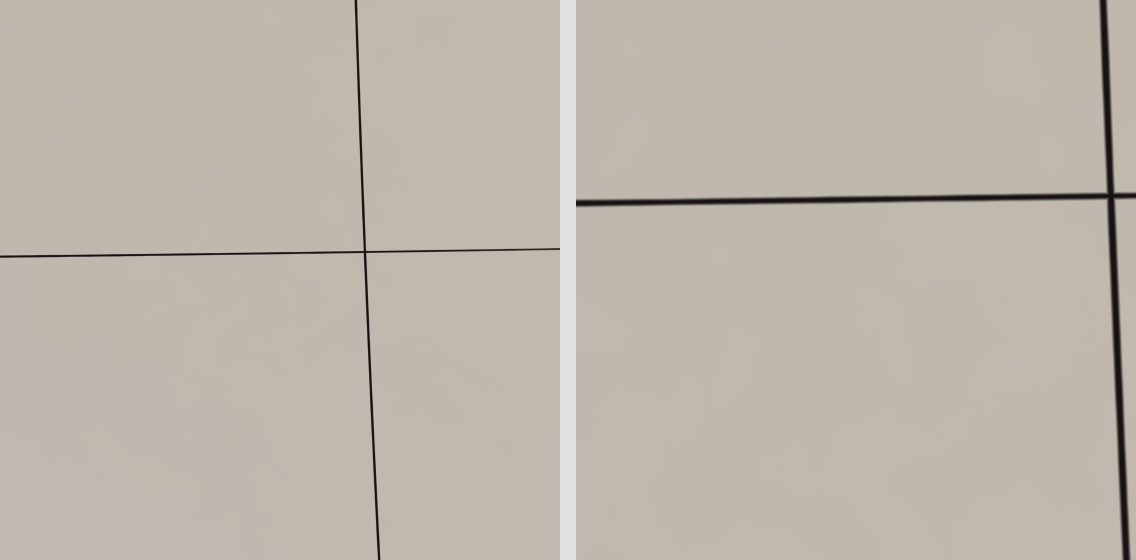
Left: the whole. Right: its middle third, enlarged.
Write a three.js fragment shader that draws this texture.

```glsl
// Large pale greige tiles parted by thin dark joints that cross right of centre.
// A gently bent coordinate frame repeats once per canvas; joints are the cell
// borders, and layered sines add faint tonal drift and uneven joint edges.
varying vec2 vUv;

const vec2 CROSSING = vec2(0.6517, 0.550);
const vec2 TILE_SIZE = vec2(1.0);
const vec2 JOINT_HALF_WIDTH = vec2(0.0021, 0.0019);
const float EDGE_SOFTNESS = 0.0013;

const vec3 WARM_TILE = vec3(0.757, 0.726, 0.676);
const vec3 ROSY_TILE = vec3(0.756, 0.722, 0.696);
const vec3 JOINT_COLOR = vec3(0.095, 0.075, 0.075);

// Smooth drifting value, roughly -1 to 1
float layeredSines(vec2 p) {
  float sum = 0.0;
  float amplitude = 0.5;
  for (int i = 0; i < 4; i++) {
    sum += amplitude * sin(p.x + 1.7 * sin(p.y)) * cos(0.8 * p.y + sin(p.x));
    p = mat2(1.5, 1.1, -1.1, 1.5) * p + vec2(1.3, 2.1);
    amplitude *= 0.55;
  }
  return sum;
}

// Offset of a joint along its length: tilt plus slight lens bend
float jointBend(float along, float tilt, float bend) {
  return along * (tilt + bend * along);
}

// Distance to the nearest multiple of the period
float repeatDistance(float position, float period) {
  return abs(fract(position / period + 0.5) - 0.5) * period;
}

float jointMask(float distanceToJoint, float halfWidth, float softness) {
  return 1.0 - smoothstep(halfWidth - softness, halfWidth + softness, distanceToJoint);
}

vec3 tileColor(vec2 uv, vec2 cell) {
  float drift = layeredSines(uv * 7.0 + cell * 2.3);
  float warmth = smoothstep(-0.1, 1.1, 0.45 * uv.x + 0.6 * uv.y + 0.09 * drift);
  float grain = layeredSines(uv * 38.0);
  float shade = 1.0 + 0.004 * drift + 0.002 * grain - 0.012 * (1.0 - uv.x) * uv.y;
  return mix(ROSY_TILE, WARM_TILE, warmth) * shade;
}

void main() {
  // Bent frame centred on the crossing
  vec2 offset = vUv - CROSSING;
  vec2 grid = offset - vec2(jointBend(offset.y, -0.0407, 0.010),
                            jointBend(offset.x, 0.0144, 0.0025));
  vec2 cell = floor(grid / TILE_SIZE);

  // Slightly irregular joints, the level one thinning to the right
  float wobble = 0.0002 * layeredSines(vUv * 45.0);
  float upright = jointMask(repeatDistance(grid.x, TILE_SIZE.x),
                            JOINT_HALF_WIDTH.x + wobble, EDGE_SOFTNESS);
  float level = jointMask(repeatDistance(grid.y, TILE_SIZE.y),
                          JOINT_HALF_WIDTH.y + wobble - 0.0003 * vUv.x, EDGE_SOFTNESS);
  level *= 1.0 - 0.12 * smoothstep(0.65, 1.0, vUv.x);

  vec3 color = mix(tileColor(vUv, cell), JOINT_COLOR, max(upright, level));
  gl_FragColor = vec4(color, 1.0);
}
```
